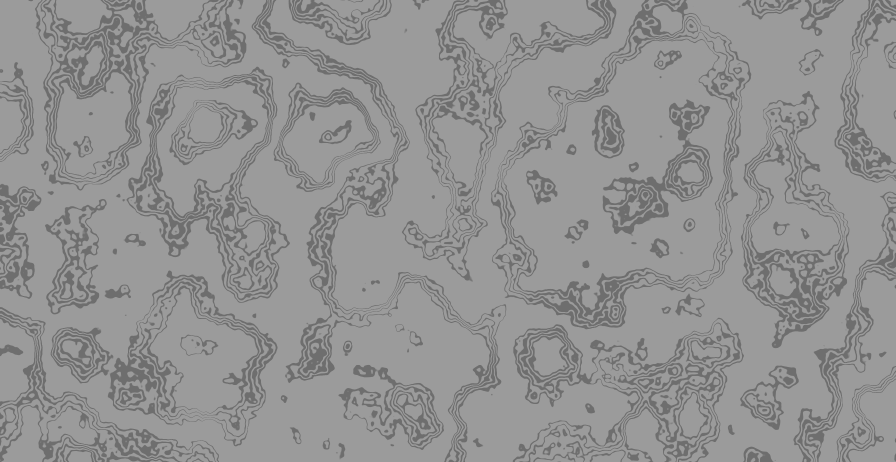
Give the GLSL for this texture map, as a WebGL 1 fragment shader.

```glsl
precision highp float;

uniform vec2 u_resolution;

const vec3 STONE = vec3(0.608);
const vec3 VEIN = vec3(0.43);
const float BASE_CELLS = 4.0;        // largest noise cells per canvas height
const int OCTAVES = 6;
const float GAIN = 0.5;
const float BAND_PERIOD = 0.2;       // height between groups of veins
const float BAND_CENTER = 0.5;
const float VEIN_SPACING = 0.024;    // height between veins of a group
const float VEINS_PER_SIDE = 2.0;
const float VEIN_HALF_WIDTH = 0.005;
const float VEIN_SOFTNESS = 0.0012;
const float WIDTH_VARIATION = 0.7;
const float WIDTH_CELLS = 9.0;
const int SAMPLES = 3;               // antialiasing samples per axis

float hash(vec2 p) {
  vec3 q = fract(vec3(p.xyx) * 0.1031);
  q += dot(q, q.yzx + 33.33);
  return fract((q.x + q.y) * q.z);
}

float valueNoise(vec2 p) {
  vec2 cell = floor(p);
  vec2 f = fract(p);
  vec2 u = f * f * (3.0 - 2.0 * f);
  float low = mix(hash(cell), hash(cell + vec2(1.0, 0.0)), u.x);
  float high = mix(hash(cell + vec2(0.0, 1.0)), hash(cell + vec2(1.0)), u.x);
  return mix(low, high, u.y);
}

// Fractal height, averaging one half
float terrain(vec2 p) {
  float sum = 0.0;
  float total = 0.0;
  float amplitude = 1.0;
  p *= BASE_CELLS;
  for (int i = 0; i < OCTAVES; i++) {
    sum += amplitude * valueNoise(p);
    total += amplitude;
    amplitude *= GAIN;
    p = p * 2.0 + vec2(17.37, 41.71);
  }
  return sum / total;
}

// Groups of parallel contour veins separated by bare plateaus
float veinCoverage(float height, float halfWidth) {
  float band = mod(height - BAND_CENTER + 0.5 * BAND_PERIOD, BAND_PERIOD)
             - 0.5 * BAND_PERIOD;
  float slot = floor(band / VEIN_SPACING);
  slot = clamp(slot, -VEINS_PER_SIDE, VEINS_PER_SIDE - 1.0);
  float offset = abs(band - (slot + 0.5) * VEIN_SPACING);
  return 1.0 - smoothstep(halfWidth - VEIN_SOFTNESS,
                          halfWidth + VEIN_SOFTNESS, offset);
}

void main() {
  vec2 center = gl_FragCoord.xy / u_resolution.y;
  float swell = valueNoise(center * WIDTH_CELLS + 63.2) * 2.0 - 1.0;
  float halfWidth = VEIN_HALF_WIDTH * (1.0 + WIDTH_VARIATION * swell);

  // Average a grid of samples inside the fragment
  float coverage = 0.0;
  for (int j = 0; j < SAMPLES; j++) {
    for (int i = 0; i < SAMPLES; i++) {
      vec2 jitter = (vec2(float(i), float(j)) + 0.5) / float(SAMPLES) - 0.5;
      vec2 p = (gl_FragCoord.xy + jitter) / u_resolution.y;
      coverage += veinCoverage(terrain(p + 5.3), halfWidth);
    }
  }
  coverage /= float(SAMPLES * SAMPLES);

  gl_FragColor = vec4(mix(STONE, VEIN, coverage), 1.0);
}
```
